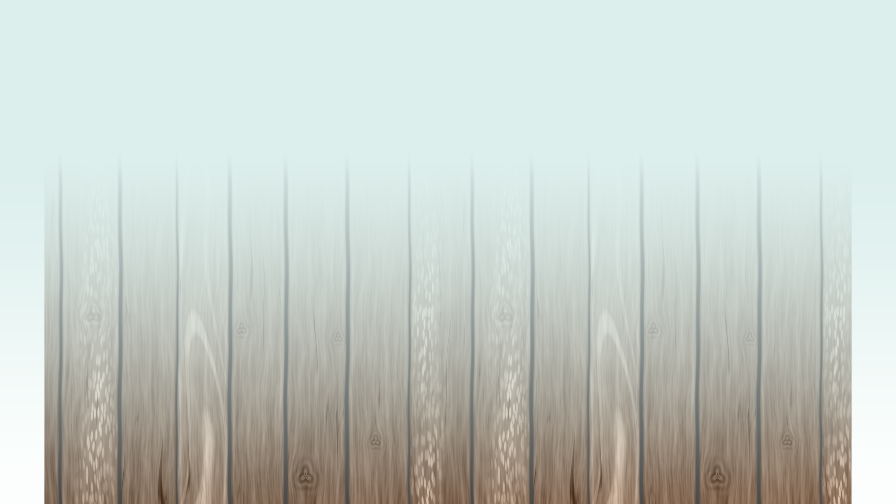
A Shadertoy shader for this texture:

```glsl
// Weathered vertical planks that rise out of brown into a pale mint mist.
// Seven uneven boards repeat sideways; stretched cellular noise and layered
// sines give grain, flaked paint and knots, and a height curve adds the mist.

vec2 hash2(vec2 p) {
    vec3 q = fract(p.xyx * vec3(0.1031, 0.1030, 0.0973));
    q += dot(q, q.yzx + 33.33);
    return fract((q.xx + q.yz) * q.zy);
}

// Distance to the nearest scattered cell point
float cellular(vec2 p) {
    vec2 cell = floor(p), f = fract(p);
    float nearest = 2.0;
    for (int y = -1; y <= 1; y++)
        for (int x = -1; x <= 1; x++) {
            vec2 o = vec2(x, y);
            vec2 r = o + hash2(cell + o) - f;
            nearest = min(nearest, dot(r, r));
        }
    return sqrt(nearest);
}

float bell(float x, float width) {
    return exp(-x * x / (width * width));
}

// Wood colour at a point of the repeating tile, on a board from left to right
vec3 woodColor(vec2 p, float left, float right, int board) {
    // Knots push the grain aside and add rings
    vec3 knots[5] = vec3[5](vec3(0.359, 0.347, 0.013), vec3(0.486, 0.056, 0.020),
        vec3(0.625, 0.125, 0.012), vec3(0.065, 0.375, 0.018), vec3(0.551, 0.330, 0.011));
    vec2 g = p;
    float rings = 0.0;
    for (int i = 0; i < 5; i++) {
        vec2 d = (p - knots[i].xy) * vec2(1.0, 0.8);
        float r = length(d) / knots[i].z;
        g.x -= d.x * 0.75 * exp(-r * r * 0.4);
        rings += exp(-r * r) * (0.35 * sin(r * 9.0 + 2.0 * sin(atan(d.y, d.x) * 3.0)) - 0.25);
    }
    g.x += 0.003 * sin(g.y * 13.0 + float(board) * 2.0) + 0.0012 * sin(g.y * 41.0 + g.x * 60.0);

    // Fine fibres, broad streaks and thin dark cracks
    float fibre = cellular(g * vec2(210.0, 13.0)) - 0.45;
    float streak = cellular(g * vec2(65.0, 3.5) + 17.0) - 0.45;
    float wave = sin(g.x * 310.0 + 2.0 * sin(g.y * 9.0)) * sin(g.x * 127.0 + g.y * 3.0);
    float crack = smoothstep(0.78, 0.98, cellular(g * vec2(95.0, 5.0) + 41.0));
    float tone = 0.13 * fibre + 0.12 * streak + 0.025 * wave - 0.22 * crack + 0.3 * rings;

    // Pale flaked paint on the first and last boards
    float u = (p.x - left) / (right - left);
    float worn = board == 0 ? bell(u - 0.62, 0.28) : board == 6 ? bell(u - 0.27, 0.22) : 0.08;
    float patches = 0.5 + 0.5 * sin(p.y * 17.0 + 2.0 * sin(p.x * 55.0));
    float flakes = smoothstep(0.48, 0.2, cellular(g * vec2(150.0, 32.0) + 7.0));
    tone += worn * (0.05 + 0.28 * flakes * (0.4 + 0.6 * patches));

    // Arched pale grain on the third board
    if (board == 2) {
        float axis = u - 0.42 - 0.13 * sin(p.y * 8.0 + 0.6);
        float arch = sin(axis * axis * 46.0 + p.y * 21.0 + 1.5 * sin(p.y * 15.0 + u * 3.0));
        tone += 0.04 + 0.20 * smoothstep(0.35, 0.95, arch) * bell(axis, 0.42);
    }

    tone += 0.05 * (hash2(vec2(float(board), 4.0)).x - 0.5);
    tone -= 0.06 * smoothstep(0.42, 0.5, abs(u - 0.5));
    return vec3(0.49, 0.405, 0.335) + tone * vec3(1.0, 1.03, 1.02);
}

void mainImage(out vec4 fragColor, in vec2 fragCoord) {
    vec2 p = fragCoord / iResolution.y;
    float aspect = iResolution.x / iResolution.y;
    float pixel = 1.0 / iResolution.y;

    // Mint backdrop brightening towards the floor
    vec3 mist = vec3(0.867, 0.938, 0.929);
    vec3 color = mix(vec3(0.985, 0.997, 0.993), mist, smoothstep(0.02, 0.68, p.y));

    // Board joints of one tile: position and half width
    vec2 joints[8] = vec2[8](vec2(0.0, 0.0030), vec2(0.118, 0.0036), vec2(0.231, 0.0018),
        vec2(0.336, 0.0036), vec2(0.447, 0.0036), vec2(0.569, 0.0036),
        vec2(0.692, 0.0020), vec2(0.817, 0.0030));
    vec2 tile = vec2(mod(p.x - 0.1204, 0.817), p.y);
    float wobble = 0.0012 * sin(p.y * 11.0) + 0.0006 * sin(p.y * 37.0);
    float gap = 1.0, left = 0.0, right = 0.817;
    int board = 0;
    for (int i = 0; i < 8; i++) {
        gap = min(gap, abs(tile.x + wobble - joints[i].x) - joints[i].y);
        if (i < 7 && tile.x >= joints[i].x) {
            board = i;
            left = joints[i].x;
            right = joints[i + 1].x;
        }
    }

    // Boards and joints sink into the mist at different rates
    float depth = clamp(1.0 - p.y / 0.72, 0.0, 1.0);
    vec3 wood = woodColor(tile, left, right, board);
    wood += vec3(0.035, 0.0, -0.02) * smoothstep(0.25, 0.0, p.y) * p.x / aspect;
    vec3 planks = mix(mist, wood, pow(depth, 1.6));
    vec3 joint = mix(mist, vec3(0.27, 0.28, 0.28), pow(depth, 0.95));
    planks += 0.05 * depth * bell(gap - 0.005, 0.003);
    planks = mix(planks, joint, 0.9 * (1.0 - smoothstep(-pixel, pixel, gap)));
    planks = mix(planks, joint, 0.16 * exp(-max(gap, 0.0) * 260.0));

    // Panel sides and soft top
    float side = abs(p.x - 0.5 * aspect) - 0.4505 * aspect;
    float panel = (1.0 - smoothstep(-pixel, pixel, side)) * smoothstep(0.72, 0.64, p.y);
    fragColor = vec4(mix(color, planks, panel), 1.0);
}
```
